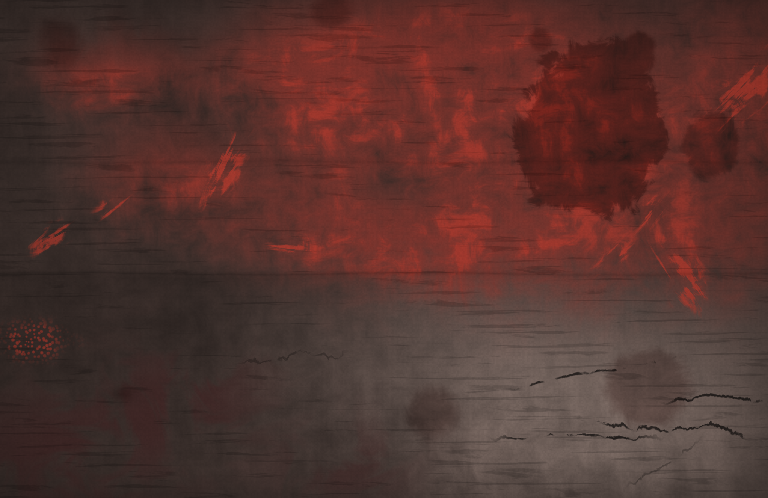
Reproduce this texture procedurally as a WebGL 2 fragment shader.

```glsl
#version 300 es
precision highp float;
// Weathered wall: red paint worn over dark brown and warm grey plaster.
// Soft washes set the layout; layered sines mottle it, cellular noise adds
// specks, and distance functions draw the stains, scrapes and cracks.
uniform vec2 u_resolution;
out vec4 fragColor;

#define DARK_PLASTER vec3(.222, .178, .164)
#define GREY_PLASTER vec3(.44, .38, .355)
#define WORN_RED vec3(.525, .2, .17)
#define BRIGHT_RED vec3(.7, .225, .175)
#define WINE vec3(.25, .14, .138)
#define STAIN_TINT vec3(.77, .68, .67)
#define SEAM_Y .45
#define MOTTLE .8
#define GRAIN .055

// Centre xy, radii xy (unit = canvas height)
const vec4 WASHES[11] = vec4[11](
  vec4(.84, .85, .3, .13), vec4(1., .66, .34, .16), vec4(.6, .83, .16, .1),
  vec4(.36, .65, .13, .09), vec4(.25, .85, .13, .06), vec4(.72, .56, .22, .12),
  vec4(1.2, .74, .2, .18), vec4(1.5, .78, .13, .24), vec4(1.35, .5, .17, .1),
  vec4(.95, .93, .22, .1), vec4(1., .48, .34, .1));
const vec4 STAINS[10] = vec4[10](
  vec4(1.19, .735, .145, .175), vec4(1.26, .88, .055, .035), vec4(1.285, .905, .03, .03),
  vec4(1.425, .71, .055, .065), vec4(1.085, .92, .022, .022), vec4(1.3, .22, .085, .075),
  vec4(.665, .98, .04, .035), vec4(.125, .91, .04, .045), vec4(.87, .17, .045, .05),
  vec4(.25, .21, .018, .018));
// Centre xy, length, angle
const vec4 SCRAPES[8] = vec4[8](
  vec4(.1, .52, .05, .6), vec4(.225, .59, .04, .7), vec4(1.37, .45, .09, -1.),
  vec4(1.31, .58, .05, .9), vec4(1.23, .48, .05, .8), vec4(.45, .66, .08, 1.1),
  vec4(.59, .505, .05, -.1), vec4(1.5, .82, .1, .8));
// Start xy, end xy
const vec4 CRACKS[6] = vec4[6](
  vec4(1., .215, 1.4, .29), vec4(1.32, .19, 1.56, .2), vec4(.97, .125, 1.35, .12),
  vec4(1.14, .155, 1.56, .115), vec4(1.25, .02, 1.42, .11), vec4(.46, .275, .72, .3));

vec2 hash2(vec2 p) {
  return fract(sin(p * mat2(127.1, 311.7, 269.5, 183.3)) * 43758.5);
}

// Warped layered sines, roughly -0.8 to 0.8
float clouds(vec2 p) {
  float sum = 0., amp = .5;
  for (int i = 0; i < 6; i++) {
    p = mat2(.8, .6, -.6, .8) * p * 1.75 + 1.3;
    p += .6 * sin(p.yx * 1.1 + float(i));
    sum += amp * sin(p.x) * sin(p.y);
    amp *= .62;
  }
  return sum;
}

// Distance to the nearest scattered point
float cells(vec2 p) {
  vec2 id = floor(p);
  float d = 2.;
  for (int k = 0; k < 9; k++) {
    vec2 cell = id + vec2(k % 3 - 1, k / 3 - 1);
    d = min(d, length(cell + hash2(cell) - p));
  }
  return d;
}

float glow(vec2 p, float x, float y, float rx, float ry) {
  vec2 q = (p - vec2(x, y)) / vec2(rx, ry);
  return exp(-dot(q, q));
}

void main() {
  vec2 p = gl_FragCoord.xy / u_resolution.y;
  float px = 1. / u_resolution.y;
  float broad = clouds(p * 3.), fine = clouds(p * 11. + 4.);
  float grit = clouds(p * 37. + 9.), brushed = clouds(p * vec2(7., 120.));
  vec2 w = p + .035 * vec2(broad, fine) + .012 * grit;

  // Plaster, clearing to grey at the lower right
  float grey = .95 * glow(w, 1.27, .15, .42, .26) + .36 * glow(w, .82, .3, .38, .22);
  vec3 col = mix(DARK_PLASTER, GREY_PLASTER, min(grey, 1.));
  col *= 1. + .13 * broad + .1 * fine + .07 * grit;
  float wine = glow(w, .12, .1, .22, .13) + glow(w, .36, .22, .16, .12)
    + .8 * glow(w, .7, .08, .13, .08);
  col = mix(col, WINE, .7 * wine * smoothstep(-.25, .35, fine + .4 * broad));

  // Red washes, worn in patches and thinned below the seam
  float red = 0.;
  for (int i = 0; i < 11; i++) {
    vec4 s = WASHES[i];
    red += .62 * glow(w, s.x, s.y, s.z, s.w);
  }
  red *= max(0., 1. + MOTTLE * (.5 * broad + .7 * fine + .5 * grit));
  red *= mix(.25, 1., smoothstep(.34, .54, p.y + .06 * broad));
  red *= 1. - .6 * glow(w, .79, .61, .08, .04);
  red *= 1. - .5 * glow(w, .45, .75, .09, .06);
  col = mix(col, WORN_RED, 1. - exp(-1.5 * red));
  float worn = smoothstep(0., .7, fine + .5 * grit + .25 * brushed);
  col = mix(col, BRIGHT_RED, .6 * worn * smoothstep(.4, 1.4, red));

  // Scraped streaks and splatter of bright paint
  for (int i = 0; i < 8; i++) {
    vec4 s = SCRAPES[i];
    float c = cos(s.w), n = sin(s.w);
    vec2 q = mat2(c, -n, n, c) * (p - s.xy);
    float streak = clouds(q * vec2(16., 75.) + float(i));
    float body = glow(q, 0., 0., s.z, s.z * .45);
    float paint = smoothstep(.08, .5, body * (.2 + streak + .5 * grit));
    col = mix(col, BRIGHT_RED, .75 * paint);
  }
  float speck = 1. - smoothstep(.15, .45, cells(p * 110.) - .2 * grit);
  float spray = glow(p, .07, .315, .075, .04) * (1. + fine);
  spray += .4 * glow(p, .62, .33, .1, .06) * fine;
  col = mix(col, BRIGHT_RED, .7 * speck * smoothstep(.1, .9, spray));

  // Ragged stains, the later ones fainter and softer
  float stain = 0., ragged = .17 * fine + .14 * grit;
  for (int i = 0; i < 10; i++) {
    vec4 s = STAINS[i];
    float d = (length((p - s.xy) / s.zw) - 1. + ragged) * s.z;
    float soft = i < 5 ? .005 + px : .018;
    stain = max(stain, (i < 3 ? 1. : .7) * (1. - smoothstep(-soft, soft, d)));
  }
  col *= mix(vec3(1.), STAIN_TINT, stain);

  // Plank seams, brushed lines and cracks
  float wave = .002 * sin(p.x * 9.) + .002 * fine;
  float below = SEAM_Y - p.y + wave;
  col *= 1. - (.24 - .08 * p.x) * exp(-abs(below) / (.002 + px));
  float shade = smoothstep(0., .01, below) * exp(-9. * max(below, 0.));
  col *= 1. - .14 * shade * (1. - smoothstep(.3, .9, p.x));
  col *= 1. - .1 * exp(-abs(p.y - .675 + wave) / (.002 + px));
  col *= 1. - .15 * smoothstep(.35, .75, brushed + .3 * broad);
  float jag = .011 * clouds(vec2(p.x * 9., 2.)) + .004 * fine + .004 * grit;
  float width = .0016 * max(0., .3 + fine + grit);
  float gaps = smoothstep(-.5, .1, fine + grit);
  for (int i = 0; i < 6; i++) {
    vec4 s = CRACKS[i];
    float t = (p.x - s.x) / (s.z - s.x);
    float ends = smoothstep(0., .2, t) * (1. - smoothstep(.75, 1., t));
    float d = abs(p.y - mix(s.y, s.w, t) - jag * (1. + .3 * float(i)));
    float ink = ends * gaps * (1. - smoothstep(width, width + px + .001, d));
    col *= 1. - (i > 3 ? .25 : .65) * ink;
  }

  // Woven grain and darkened borders
  float weave = .1 * (sin(p.x * 620.) + sin(p.y * 540.));
  col *= 1. + GRAIN * (hash2(floor(p * 330.)).x - .5 + weave);
  vec2 edge = abs(gl_FragCoord.xy / u_resolution - .5) * 2.;
  col *= 1. - .14 * pow(edge.x, 5.) - .14 * pow(edge.y, 6.);
  fragColor = vec4(clamp(col, 0., 1.), 1.);
}
```
